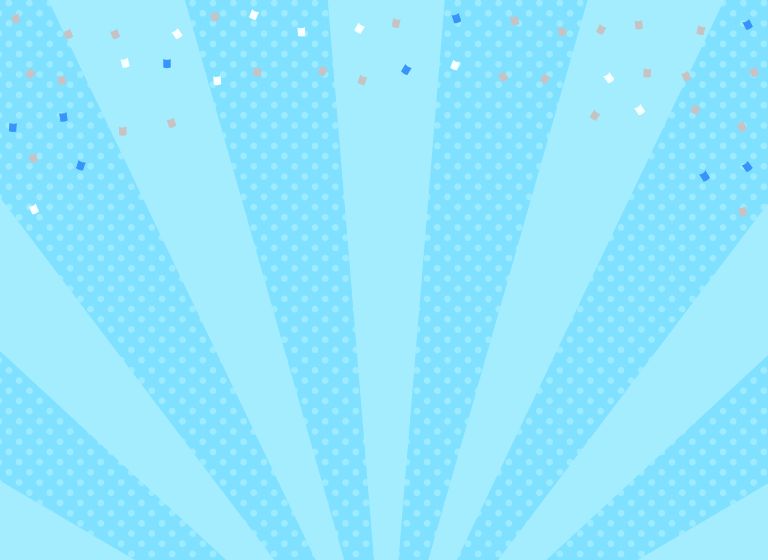
Give the GLSL for this background, as a WebGL 1 fragment shader.

```glsl
precision highp float;

uniform vec2 u_resolution;

#define RAY_ORIGIN vec2(0.004, -0.264)
#define RAY_STRETCH 1.08
#define RAY_PERIOD 0.3871
#define RAY_HALF_WIDTH 0.23
#define DOT_ORIGIN vec2(-0.2143, 0.6484)
#define DOT_PERIOD 0.03643
#define DOT_RADIUS 0.0060
#define CONFETTI_CELL 0.0857
#define CONFETTI_SIZE 0.0082
#define CONFETTI_JITTER 0.5

const vec3 PALE_BLUE = vec3(0.64, 0.93, 1.0);
const vec3 SKY_BLUE = vec3(0.50, 0.88, 1.0);
const vec3 DOT_BLUE = vec3(0.61, 0.92, 1.0);
const vec3 PAPER_WHITE = vec3(0.97, 1.0, 1.0);
const vec3 PAPER_GREY = vec3(0.78, 0.76, 0.77);
const vec3 PAPER_BLUE = vec3(0.22, 0.58, 0.98);

float hash(vec2 cell) {
    return fract(sin(dot(cell, vec2(127.1, 311.7))) * 4375.85);
}

// Coverage of a shape from its signed distance, one pixel soft
float fill(float dist) {
    return clamp(0.5 - dist * u_resolution.y, 0.0, 1.0);
}

// Signed distance to the pale rays, negative inside
float rayDistance(vec2 p) {
    vec2 q = (p - RAY_ORIGIN) * vec2(RAY_STRETCH, 1.0);
    float turn = atan(q.x, q.y) / RAY_PERIOD;
    float offset = abs(fract(turn + 0.5) - 0.5);
    return (offset - RAY_HALF_WIDTH) * RAY_PERIOD * length(q);
}

// Staggered dots: two square lattices half a period apart
float dotDistance(vec2 p) {
    vec2 g = (p - DOT_ORIGIN) / DOT_PERIOD;
    float even = length(fract(g + 0.5) - 0.5);
    float odd = length(fract(g) - 0.5);
    return min(even, odd) * DOT_PERIOD - DOT_RADIUS;
}

// One curled paper piece per cell, hanging lower towards the sides
vec4 confetti(vec2 p) {
    vec2 g = vec2(p.x, 1.0 - p.y) / CONFETTI_CELL;
    vec2 cell = floor(g);
    vec2 middle = (cell + 0.5) * CONFETTI_CELL;
    float depthLimit = 0.2 + 0.25 * pow(abs(middle.x) / 0.685, 4.0);

    vec2 jitter = vec2(hash(cell), hash(cell + 17.3)) - 0.5;
    vec2 q = (g - cell - 0.5 - jitter * CONFETTI_JITTER) * CONFETTI_CELL;
    float angle = (hash(cell + 41.7) - 0.5) * 1.3;
    float c = cos(angle);
    float s = sin(angle);
    q = vec2(c * q.x - s * q.y, s * q.x + c * q.y) / CONFETTI_SIZE;
    q.y += 0.25 * q.x * q.x - 0.12;
    float dist = (max(abs(q.x) * 1.12, abs(q.y)) - 0.9) * CONFETTI_SIZE;

    float pick = hash(cell + 73.9);
    vec3 paper = mix(PAPER_GREY, PAPER_WHITE, step(0.47, pick));
    paper = mix(paper, PAPER_BLUE, step(0.82, pick));
    return vec4(paper, fill(dist) * step(middle.y, depthLimit));
}

void main() {
    vec2 p = (gl_FragCoord.xy - vec2(0.5 * u_resolution.x, 0.0)) / u_resolution.y;

    vec3 color = mix(SKY_BLUE, DOT_BLUE, fill(dotDistance(p)));
    color = mix(color, PALE_BLUE, fill(rayDistance(p)));

    vec4 paper = confetti(p);
    color = mix(color, paper.rgb, paper.a);

    gl_FragColor = vec4(color, 1.0);
}
```
